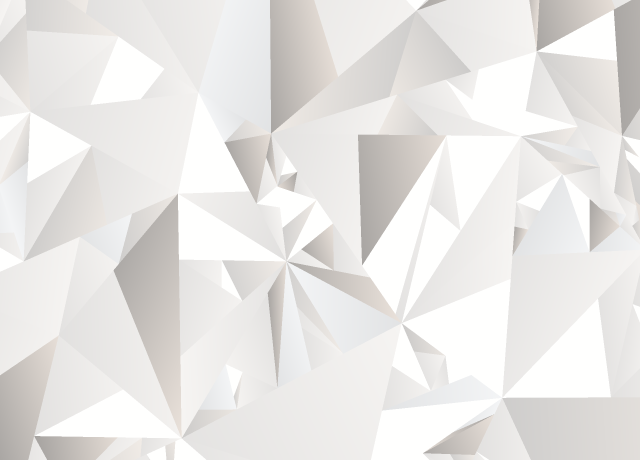
Write a Shadertoy shader that draws this background.

```glsl
// Pale faceted paper: a jittered, rotated grid of quads is cut into triangles,
// which are split again at random so that large and small facets mix.
// Each facet is plain white or carries a linear grey-to-warm gradient.

const float CELL_SIZE = 0.33;    // in canvas heights
const float JITTER = 0.4;        // below 0.5 keeps every quad simple
const float GRID_ANGLE = 0.42;
const int MAX_SPLITS = 5;
const int AA = 3;                // samples per pixel side

struct Triangle { vec2 a, b, c; };

float hash(vec3 p) {
    p = fract(p * vec3(0.1031, 0.1030, 0.0973));
    p += dot(p, p.yzx + 33.33);
    return fract((p.x + p.y) * p.z);
}

float cross2(vec2 u, vec2 v) { return u.x * v.y - u.y * v.x; }

mat2 rotation(float angle) {
    float c = cos(angle), s = sin(angle);
    return mat2(c, s, -s, c);
}

// Turn at corner q between its neighbours; negative when reflex
float turn(vec2 prev, vec2 q, vec2 next) { return cross2(next - q, prev - q); }

bool inside(vec2 p, Triangle t) {
    return cross2(t.b - t.a, p - t.a) >= 0.0
        && cross2(t.c - t.b, p - t.b) >= 0.0
        && cross2(t.a - t.c, p - t.c) >= 0.0;
}

vec2 gridCorner(vec2 cell) {
    vec2 h = vec2(hash(vec3(cell, 71.0)), hash(vec3(cell, 137.0)));
    return cell + JITTER * (2.0 * h - 1.0);
}

// Rotates the vertex order so that ab is the longest edge
Triangle longestFirst(Triangle t) {
    float ab = distance(t.a, t.b), bc = distance(t.b, t.c), ca = distance(t.c, t.a);
    if (bc > ab && bc >= ca) return Triangle(t.b, t.c, t.a);
    if (ca > ab && ca > bc) return Triangle(t.c, t.a, t.b);
    return t;
}

// Repeatedly cuts the triangle from a vertex to the opposite edge, following p
Triangle splitAround(vec2 p, Triangle t, vec2 cell, inout float id) {
    for (int level = 0; level < MAX_SPLITS; level++) {
        float chance = 0.88 - 0.16 * float(level);
        if (hash(vec3(cell, id + 200.0)) > chance) break;
        if (hash(vec3(cell, id + 300.0)) > 0.22) t = longestFirst(t);
        vec2 cut = mix(t.a, t.b, 0.28 + 0.44 * hash(vec3(cell, id + 400.0)));
        bool nearB = cross2(cut - t.c, p - t.c) > 0.0;
        if (nearB) t.a = cut; else t.b = cut;
        id = 2.0 * id + (nearB ? 1.0 : 0.0);
    }
    return t;
}

// Gradient inside one facet; right is the canvas x axis in grid space
vec3 facetColor(vec2 p, Triangle t, vec2 cell, float id, vec2 right) {
    float tilt = hash(vec3(cell, id + 500.0)) - 0.5;
    vec2 dir = rotation(0.9 * tilt) * right;
    vec3 reach = vec3(dot(t.a, dir), dot(t.b, dir), dot(t.c, dir));
    float lo = min(reach.x, min(reach.y, reach.z));
    float hi = max(reach.x, max(reach.y, reach.z));
    float k = clamp((dot(p, dir) - lo) / max(hi - lo, 1e-4), 0.0, 1.0);
    if (hash(vec3(cell, id + 600.0)) < 0.18) k = 1.0 - k;

    // Evenly spread tone choice, so neighbours contrast
    float tone = fract(dot(cell, vec2(0.7549, 0.5698)) + id * 0.6180
                       + 0.2 * hash(vec3(cell, id + 700.0)));
    float shift = 0.03 * (hash(vec3(cell, id + 800.0)) - 0.5);
    if (tone < 0.24) return vec3(1.0, 1.0, 0.997);
    if (tone < 0.33) return mix(vec3(0.885, 0.89, 0.895), vec3(0.955, 0.96, 0.965), k);
    if (tone < 0.67) return mix(vec3(0.89, 0.885, 0.88), vec3(0.96, 0.953, 0.945), k) + 0.5 * shift;
    if (tone < 0.87) return mix(vec3(0.81, 0.805, 0.80), vec3(0.935, 0.915, 0.895), k) + shift;
    return mix(vec3(0.66, 0.648, 0.637), vec3(0.905, 0.873, 0.845), k) + shift;
}

// Finds the facet under p among the nearby quads
vec3 facets(vec2 p, vec2 right) {
    for (int j = -1; j <= 1; j++)
    for (int i = -1; i <= 1; i++) {
        vec2 cell = floor(p) + vec2(i, j);
        vec2 a = gridCorner(cell), b = gridCorner(cell + vec2(1, 0));
        vec2 c = gridCorner(cell + vec2(1, 1)), d = gridCorner(cell + vec2(0, 1));

        // The diagonal must leave from a reflex corner, else it is random
        bool reflexAC = min(turn(d, a, b), turn(b, c, d)) < 0.0;
        bool reflexBD = min(turn(a, b, c), turn(c, d, a)) < 0.0;
        bool diagonalBD = reflexBD || (!reflexAC && hash(vec3(cell, 55.0)) > 0.5);
        Triangle first = Triangle(a, b, c), second = Triangle(c, d, a);
        if (diagonalBD) { first = Triangle(b, c, d); second = Triangle(d, a, b); }

        bool inFirst = inside(p, first);
        if (inFirst || inside(p, second)) {
            float id = inFirst ? 2.0 : 3.0;
            Triangle base = second;
            if (inFirst) base = first;
            Triangle t = splitAround(p, base, cell, id);
            return facetColor(p, t, cell, id, right);
        }
    }
    return vec3(0.94, 0.93, 0.92);
}

void mainImage(out vec4 fragColor, in vec2 fragCoord) {
    mat2 toGrid = rotation(GRID_ANGLE);
    vec3 sum = vec3(0.0);
    for (int n = 0; n < AA * AA; n++) {
        vec2 offset = (vec2(n % AA, n / AA) + 0.5) / float(AA) - 0.5;
        vec2 p = (fragCoord + offset) / (iResolution.y * CELL_SIZE);
        sum += facets(toGrid * p + 8.0, toGrid[0]);
    }
    fragColor = vec4(sum / float(AA * AA), 1.0);
}
```
